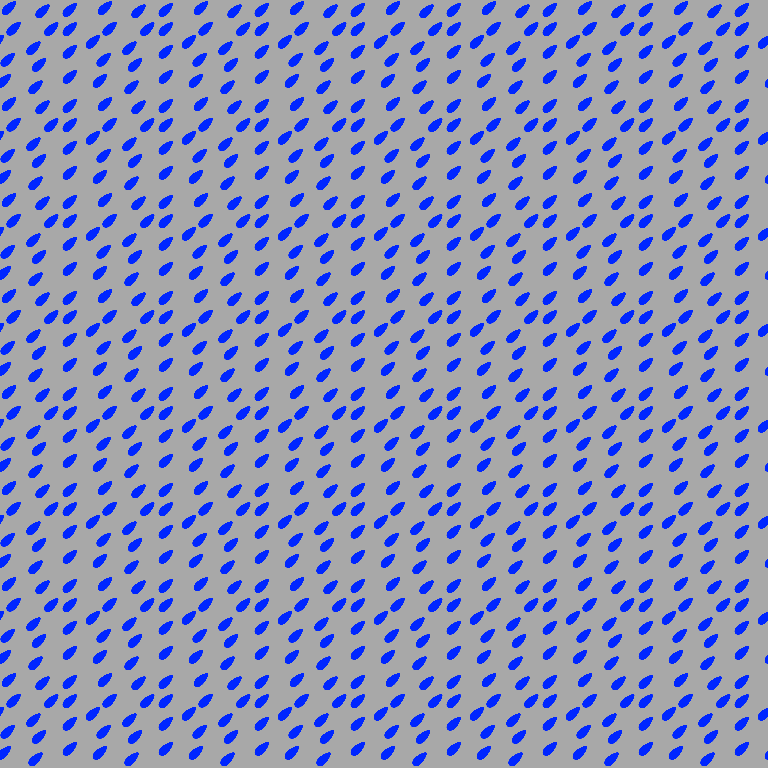
Reproduce this pattern procedurally as a Shadertoy shader.

```glsl
// Slanted blue drops in loose, wavering rows on a flat grey ground.

const vec3 GROUND_COLOR = vec3(0.66, 0.66, 0.66);
const vec3 DROP_COLOR = vec3(0.0, 0.15, 1.0);

const float TILES = 8.0;            // tile repeats across the canvas height
const int DROPS = 14;               // drops in each tile
const float COLUMNS = 3.0;          // drops in a full row
const vec2 ORIGIN = vec2(0.74, -0.59);  // first drop, in tiles

// Arrangement, in tile units
const float ROW_STEP = 0.22;
const float ROW_WAVER = 0.065;      // uneven gaps between rows
const float COLUMN_STEP = 0.36;
const float COLUMN_WAVER = 0.05;    // uneven gaps within rows
const float SLOPE = 0.04;           // fall of a row from column to column
const float SHORT_ROW_SHIFT = 0.22; // the last row is incomplete
const float JITTER = 0.03;
const float WAVE = 1.26;            // one wave of waver over five rows

// Drop shape, in tile units
const float HALF_LENGTH = 0.095;
const float HALF_WIDTH = 0.043;
const float TAPER = 0.32;           // narrows the tip, swells the head
const float DROP_ANGLE = 0.76;      // direction of the tip, in radians
const float EDGE_WIDTH = 0.15;      // soft edge, in screen pixels

vec2 hash2(float n) {
    return fract(sin((n + 1.0) * vec2(12.99, 78.23)) * 43758.5);
}

// Approximate distance to an egg with its tip along +y
float dropDistance(vec2 p) {
    float along = p.y / HALF_LENGTH;
    float across = p.x / (HALF_WIDTH * (1.0 - TAPER * clamp(along, -1.0, 1.0)));
    return (length(vec2(across, along)) - 1.0) * HALF_WIDTH;
}

// Drop centre: rows whose gaps, spacing and slope waver
vec2 dropCenter(float index) {
    float row = floor((index + 0.5) / COLUMNS);
    float column = index - row * COLUMNS;
    float spacing = COLUMN_STEP + COLUMN_WAVER * cos(WAVE * (row - 3.4));
    float fall = ROW_STEP * row + ROW_WAVER * cos(WAVE * (row - 2.4));
    fall += column * SLOPE * (1.0 + cos(WAVE * row));
    float x = column * spacing + SHORT_ROW_SHIFT * step(3.5, row);
    return ORIGIN + vec2(x, -fall) + JITTER * (hash2(index) - 0.5);
}

void mainImage(out vec4 fragColor, in vec2 fragCoord) {
    vec2 tilePos = fragCoord / iResolution.y * TILES;
    float pixel = TILES / iResolution.y;
    vec2 axis = vec2(cos(DROP_ANGLE), sin(DROP_ANGLE));

    // Nearest drop, wrapped around the tile edges
    float dist = 1.0;
    for (int i = 0; i < DROPS; i++) {
        vec2 offset = fract(tilePos - dropCenter(float(i)) + 0.5) - 0.5;
        vec2 local = vec2(dot(offset, vec2(axis.y, -axis.x)), dot(offset, axis));
        dist = min(dist, dropDistance(local));
    }

    // Crisp edge
    float coverage = clamp(0.5 - dist / (EDGE_WIDTH * pixel), 0.0, 1.0);
    fragColor = vec4(mix(GROUND_COLOR, DROP_COLOR, coverage), 1.0);
}
```
